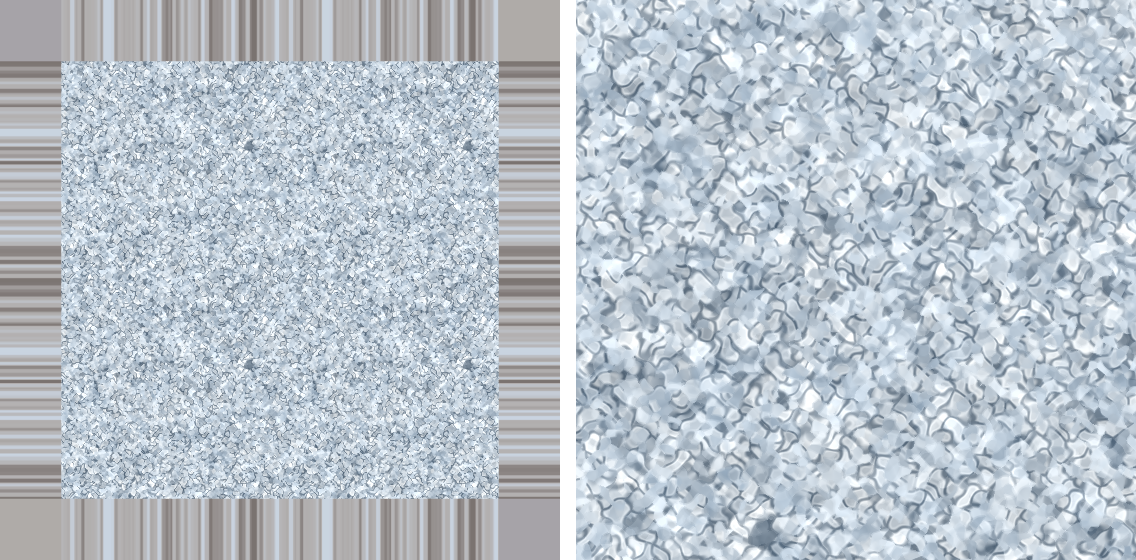
Left: the whole. Right: its middle third, enlarged.
Give the GLSL for this texture, as a WebGL 1 fragment shader.

```glsl
precision highp float;
// A square of pale blue-grey crystalline granite, framed by soft stripes that run outward from it.

uniform vec2 u_resolution;

const float INSET = 0.1094;         // width of the striped frame
const float TILE = 0.3906;          // the stone repeats twice across the square
const float GRAINS = 34.0;          // grains per tile
const float CHIPS = 66.0;           // small chips per tile
const float PATCHES = 13.0;         // cloudy patches per tile
const float GRAIN_CONTRAST = 0.17;
const float CHIP_CONTRAST = 0.20;
const float PATCH_CONTRAST = 0.10;
const float CRACK_DEPTH = 0.27;
const float RIM_LIGHT = 0.07;       // bright facets beside the cracks
const float TINT = 0.025;
const float FINE_STRIPES = 60.0;    // stripes per tile
const float BROAD_STRIPES = 23.0;
const vec3 STONE = vec3(0.785, 0.830, 0.870);
const vec3 STRIPE_DARK = vec3(0.48, 0.45, 0.44);
const vec3 STRIPE_GREY = vec3(0.70, 0.69, 0.69);
const vec3 STRIPE_BLUE = vec3(0.79, 0.83, 0.88);
const vec3 CORNER_WARM = vec3(0.685, 0.67, 0.66);
const vec3 CORNER_COOL = vec3(0.65, 0.64, 0.66);
const float TAU = 6.28318;

vec3 hash3(vec2 p) {
  vec3 q = fract(p.xyx * vec3(0.1031, 0.1030, 0.0973));
  q += dot(q, q.yxz + 33.33);
  return fract((q.xxy + q.yzz) * q.zyx);
}

// Repeating cellular noise: x = tone, y = tint, z = nearest distance, w = gap to the next cell.
vec4 cells(vec2 tile, float count, float seed) {
  vec2 p = tile * count;
  vec2 base = floor(p);
  float nearest = 9.0;
  float second = 9.0;
  vec2 tone = vec2(0.5);
  vec2 nextTone = vec2(0.5);
  for (int j = -1; j <= 1; j++) {
    for (int i = -1; i <= 1; i++) {
      vec2 cell = base + vec2(float(i), float(j));
      vec2 id = mod(cell, count) + seed;
      float d = length(cell + hash3(id).xy - p);
      vec2 cellTone = hash3(id + 91.7).xy;
      if (d < nearest) {
        second = nearest;
        nextTone = tone;
        nearest = d;
        tone = cellTone;
      } else if (d < second) {
        second = d;
        nextTone = cellTone;
      }
    }
  }
  float gap = second - nearest;
  vec2 blended = mix(0.5 * (tone + nextTone), tone, smoothstep(0.0, 0.3, gap));
  return vec4(blended, nearest, gap);
}

vec3 granite(vec2 tile) {
  // Bend the cells so that grains become ragged.
  vec2 bend = 0.009 * sin(TAU * (tile.yx * vec2(11.0, 13.0) + tile * vec2(5.0, -4.0)))
            + 0.004 * sin(TAU * (tile.yx * vec2(29.0, 27.0) - tile * vec2(17.0, -19.0)));
  vec4 grain = cells(tile + bend, GRAINS, 3.0);
  vec4 chip = cells(tile - 0.6 * bend, CHIPS, 157.0);
  vec4 cloud = cells(tile + 3.0 * bend, PATCHES, 311.0);

  float light = GRAIN_CONTRAST * (grain.x - 0.5)
              + CHIP_CONTRAST * (chip.x - 0.5)
              + PATCH_CONTRAST * (cloud.z - 0.45);
  // Only some grain borders open into dark cracks, broken up by the chips.
  float open = smoothstep(0.2, 0.75, chip.y);
  float crack = 1.0 - smoothstep(0.04, 0.30, grain.w);
  float rim = smoothstep(0.22, 0.36, grain.w) * (1.0 - smoothstep(0.36, 0.6, grain.w));
  light += open * (RIM_LIGHT * rim - CRACK_DEPTH * crack);
  vec3 tint = vec3(1.0, 0.15, -0.7) * TINT * (grain.y + chip.y - 1.0);
  return STONE + light * vec3(1.08, 1.0, 0.91) + tint;
}

// Bands of uneven width, repeating once per tile.
float bands(float t, float count, float seed) {
  float x = t * count;
  float i = floor(x);
  vec3 here = hash3(vec2(mod(i, count), seed));
  vec3 next = hash3(vec2(mod(i + 1.0, count), seed));
  float border = mix(0.3, 0.7, here.y);
  return mix(here.x, next.x, smoothstep(border - 0.3, border + 0.3, x - i));
}

vec3 stripes(float t, float seed) {
  float tone = 0.62 * bands(t, FINE_STRIPES, seed)
             + 0.38 * bands(t, BROAD_STRIPES, seed + 40.0);
  tone = 0.52 + 1.2 * (tone - 0.5);
  vec3 color = mix(STRIPE_DARK, STRIPE_GREY, smoothstep(0.02, 0.5, tone));
  return mix(color, STRIPE_BLUE, smoothstep(0.5, 0.9, tone));
}

void main() {
  vec2 uv = gl_FragCoord.xy / u_resolution;
  vec2 tile = (uv - INSET) / TILE;
  vec2 soft = 0.75 / u_resolution;

  // Coverage of the middle column (x) and middle row (y).
  vec2 inside = smoothstep(-soft, soft, 0.5 - INSET - abs(uv - 0.5));

  // Opposite corners share a flat grey.
  float cool = abs(step(0.5, uv.x) - step(0.5, uv.y));
  vec3 corner = mix(CORNER_WARM, CORNER_COOL, cool);
  vec3 outer = mix(corner, stripes(tile.x, 7.0), inside.x);
  vec3 middle = mix(stripes(tile.y, 23.0), granite(tile), inside.x);
  gl_FragColor = vec4(clamp(mix(outer, middle, inside.y), 0.0, 1.0), 1.0);
}
```
